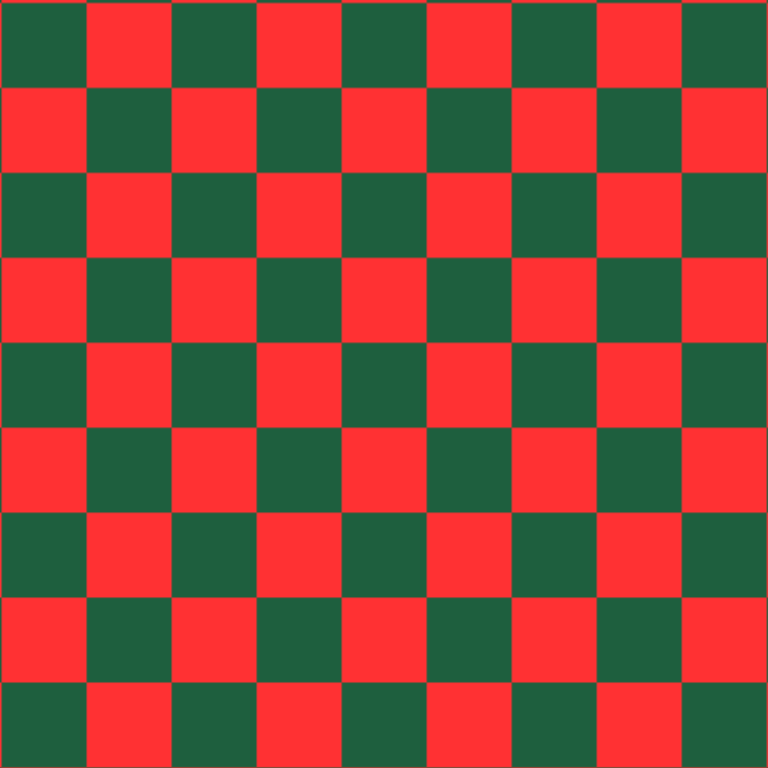
Write a Shadertoy shader that draws this pattern.

```glsl
// Two-colour checkerboard of flat squares, about nine cells across and down.
// A signed triangle wave per axis gives the distance to the nearest cell edge;
// the product of both waves picks the colour and softens the borders.

#define CELL_SIZE   vec2(0.1107, 0.1106)   // cell pitch, in canvas units
#define GRID_ORIGIN vec2(0.0021, 0.0007)   // lower left corner of the first cell
#define EDGE_SOFT   0.0014                 // half width of the blended border
#define GREEN       vec3(0.118, 0.373, 0.243)
#define RED         vec3(1.000, 0.192, 0.200)

// Distance to the nearest cell edge, positive in even cells, negative in odd ones
vec2 signedEdgeDistance(vec2 cell) {
    return abs(mod(cell - 0.5, 2.0) - 1.0) - 0.5;
}

// 1 on green squares, 0 on red squares, blended across the borders
float checkerMask(vec2 uv, vec2 softness) {
    vec2 edge = signedEdgeDistance((uv - GRID_ORIGIN) / CELL_SIZE) * CELL_SIZE;
    vec2 side = clamp(edge / softness, -1.0, 1.0);
    return 0.5 + 0.5 * side.x * side.y;
}

void mainImage(out vec4 fragColor, in vec2 fragCoord) {
    vec2 uv = fragCoord / iResolution.xy;

    // Never blend over less than one pixel
    vec2 softness = max(vec2(EDGE_SOFT), 0.5 / iResolution.xy);

    fragColor = vec4(mix(RED, GREEN, checkerMask(uv, softness)), 1.0);
}
```
